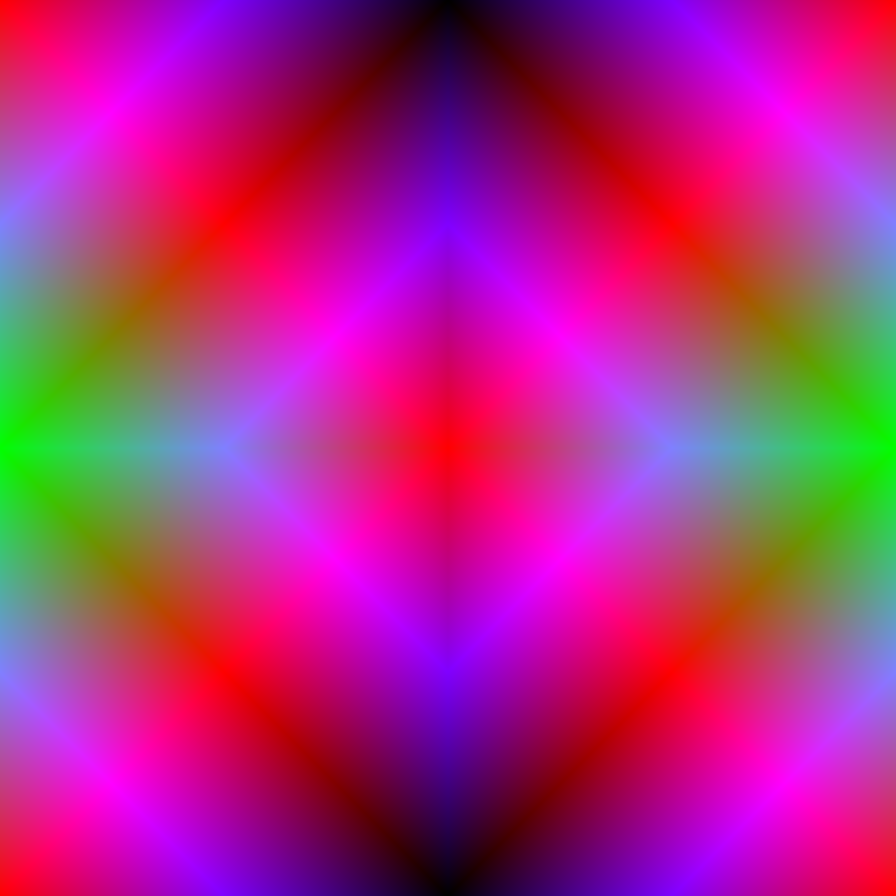
A three.js fragment shader for this background:

```glsl
// Mirrored diamond gradients: red diagonals, blue rings, green sides, black poles.
varying vec2 vUv;

// Triangle wave: 0 at whole numbers, 1 halfway between them.
float triangleWave(float t) {
  return 1.0 - abs(2.0 * fract(t) - 1.0);
}

// Distance from the centre along each axis, 0 in the middle and 1 at the edges.
vec2 mirrorFromCentre(vec2 uv) {
  return abs(2.0 * uv - 1.0);
}

vec3 diamondColour(vec2 p) {
  float ring = p.x + p.y;   // diamond distance from the centre
  float lean = p.x - p.y;   // signed offset from the diagonals

  float red = 1.0 - abs(lean);       // bright along the diagonals
  float green = max(lean, 0.0);      // grows toward the left and right sides
  float blue = triangleWave(ring);   // concentric diamond rings
  return vec3(red, green, blue);
}

void main() {
  vec2 p = mirrorFromCentre(vUv);
  gl_FragColor = vec4(diamondColour(p), 1.0);
}
```
